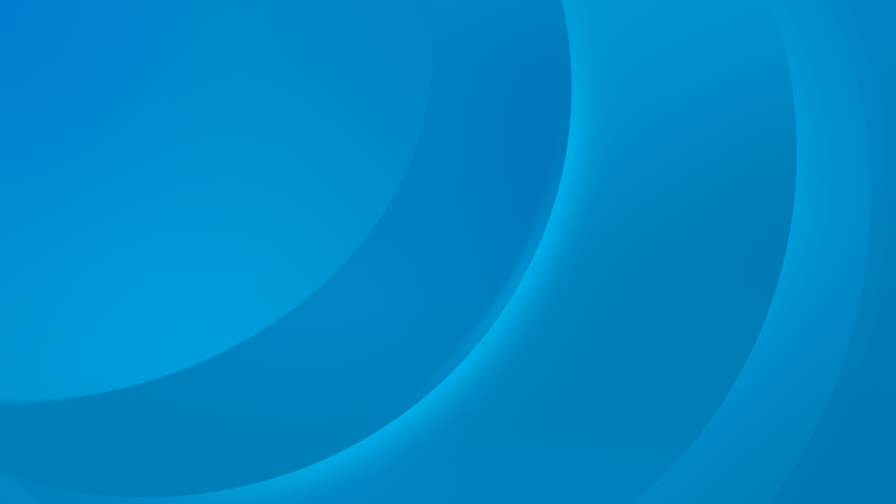
Write a WebGL 1 fragment shader that draws this background.

```glsl
precision highp float;
// Abstract blue background of broad nested curved sheets with glowing rims.

uniform vec2 u_resolution;

// Approximate signed distance to an ellipse, negative inside.
float ellipseDistance(vec2 p, vec2 center, vec2 radii) {
  vec2 q = p - center;
  float k = length(q / radii);
  return (k - 1.0) * k / max(length(q / (radii * radii)), 0.001);
}

// Antialiased coverage of the inside of a shape.
float inside(float d, float softness) {
  return 1.0 - smoothstep(-softness, softness, d);
}

// Soft round spot of light or shade.
float spot(vec2 p, vec2 center, vec2 size) {
  vec2 q = (p - center) / size;
  return exp(-dot(q, q));
}

// Fine noise that breaks up gradient banding.
float hash(vec2 p) {
  vec3 q = fract(vec3(p.xyx) * 0.1031);
  q += dot(q, q.yzx + 33.33);
  return fract((q.x + q.y) * q.z);
}

void main() {
  vec2 p = gl_FragCoord.xy / u_resolution.y;
  float edge = 0.8 / u_resolution.y;

  float innerArc = ellipseDistance(p, vec2(0.0, 0.907), vec2(0.860, 0.706));
  float rimArc = ellipseDistance(p, vec2(0.289, 0.826), vec2(0.845, 0.8125));
  float rightArc = ellipseDistance(p, vec2(0.667, 0.699), vec2(0.914));
  float outerArc = ellipseDistance(p, vec2(0.718, 0.606), vec2(1.009));

  // Outermost sheet on the right, with a faint extra fold
  vec3 color = mix(vec3(0.0, 0.465, 0.695), vec3(0.0, 0.515, 0.755), smoothstep(0.0, 1.0, p.y));
  color += vec3(0.0, 0.012, 0.014) * inside(outerArc - 0.035, 0.012);

  // Right crescent, brightest along its inner edge
  vec3 crescent = mix(vec3(0.0, 0.495, 0.725), vec3(0.0, 0.525, 0.765), smoothstep(0.0, 0.6, p.y));
  float crescentGlow = exp(-max(rightArc, 0.0) / 0.09) * (0.45 + 0.55 * spot(p, vec2(1.55, 0.6), vec2(0.5, 0.34)));
  crescent += vec3(0.0, 0.085, 0.095) * crescentGlow;
  color = mix(color, crescent, inside(outerArc, edge * 2.0));

  // Broad middle sheet, lit from the top
  vec3 middle = mix(vec3(0.0, 0.493, 0.722), vec3(0.0, 0.575, 0.825), smoothstep(0.42, 1.05, p.y));
  middle += vec3(0.0, 0.015, 0.025) * smoothstep(0.2, 0.0, p.y);
  middle -= vec3(0.0, 0.025, 0.03) * spot(p, vec2(1.57, 0.72), vec2(0.2, 0.3));

  // Glow hugging the central rim, fading towards both ends
  float rimDistance = max(rimArc, 0.0);
  float rimFade = smoothstep(0.1, 0.75, p.x) * (1.0 - 0.6 * smoothstep(0.7, 1.0, p.y));
  float rimGlow = 0.65 * exp(-pow(rimDistance / 0.045, 2.0)) + 0.35 * exp(-rimDistance / 0.075);
  middle = mix(middle, vec3(0.0, 0.675, 0.905), rimGlow * rimFade);
  color = mix(color, middle, inside(rightArc, edge + 0.012 * smoothstep(0.88, 1.0, p.y)));

  // Dark sheet inside the rim
  vec3 dark = mix(vec3(0.0, 0.492, 0.725), vec3(0.0, 0.505, 0.765), smoothstep(0.1, 0.8, p.y));
  dark += vec3(0.0, 0.025, 0.025) * spot(p, vec2(0.6, 0.38), vec2(0.35, 0.2));
  dark -= vec3(0.0, 0.035, 0.035) * spot(p, vec2(1.09, 0.72), vec2(0.15, 0.3));
  dark += vec3(0.0, 0.02, 0.02) * smoothstep(0.85, 1.05, p.y);

  // Thin translucent reflection just inside the rim
  float reflection = inside(-rimArc - 0.022, 0.012) * spot(p, vec2(1.02, 0.42), vec2(0.2, 0.24));
  dark += vec3(0.0, 0.07, 0.075) * reflection;
  color = mix(color, dark, inside(rimArc, edge * 1.3));

  // Upper left sheet, brightening towards its lower edge
  vec3 upper = mix(vec3(0.0, 0.535, 0.795), vec3(0.0, 0.515, 0.755), smoothstep(0.4, 0.9, p.x));
  upper = mix(upper, vec3(0.0, 0.615, 0.86), spot(p, vec2(0.38, 0.3), vec2(0.5, 0.42)));
  upper = mix(upper, vec3(0.0, 0.495, 0.815), 0.9 * spot(p, vec2(0.0, 1.0), vec2(0.3, 0.35)));
  float upperSoftness = edge * 1.5 + 0.012 * smoothstep(0.18, 0.0, p.x);
  color = mix(color, upper, inside(innerArc, upperSoftness));

  color += (hash(gl_FragCoord.xy) - 0.5) / 255.0;
  gl_FragColor = vec4(clamp(color, 0.0, 1.0), 1.0);
}
```
